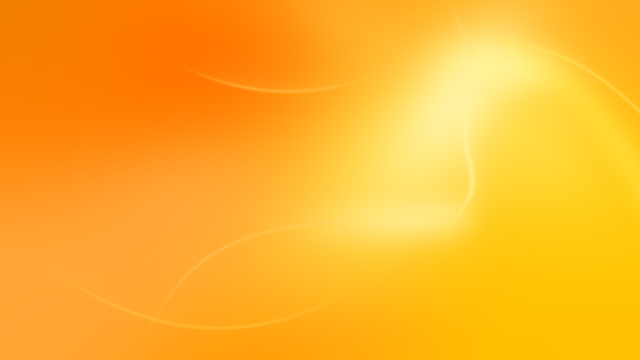
Give the GLSL for this background, as a Shadertoy shader.

```glsl
// Abstract orange and yellow backdrop with a pale bent glow and fine curved light lines.

// Soft tilted ellipse: 1 at its centre, fading outwards
float glow(vec2 p, vec2 centre, vec2 size, float angle) {
    vec2 d = p - centre;
    float c = cos(angle), s = sin(angle);
    d = vec2(c * d.x + s * d.y, c * d.y - s * d.x) / size;
    return exp(-dot(d, d));
}

// Smooth window that is open between a and b
float span(float x, float a, float b, float soft) {
    return smoothstep(a, a + soft, x) * (1.0 - smoothstep(b - soft, b, x));
}

// Fine line for a curve, from the height above it and its slope
float hairline(float height, float slope, float width) {
    float d = height * inversesqrt(1.0 + slope * slope) / max(width, 0.7 / iResolution.y);
    return exp(-d * d);
}

// Bowl or arch: hairline plus a faint veil on its upper side
float arc(vec2 p, vec2 vertex, float bend, float veil) {
    float dx = p.x - vertex.x;
    float h = p.y - vertex.y - bend * dx * dx;
    float haze = smoothstep(-0.004, 0.004, h) * exp(-max(h, 0.0) * 22.0);
    return hairline(h, 2.0 * bend * dx, 0.005) + veil * haze;
}

void mainImage(out vec4 fragColor, in vec2 fragCoord) {
    vec2 p = fragCoord / iResolution.y;

    // Broad base gradient
    vec3 left = mix(vec3(1.0, 0.65, 0.22), vec3(1.0, 0.50, 0.0), smoothstep(0.22, 0.76, p.y));
    vec3 right = mix(vec3(1.0, 0.75, 0.0), vec3(1.0, 0.67, 0.10), smoothstep(0.3, 1.0, p.y));
    vec3 col = mix(left, right, smoothstep(0.3, 1.4, p.x));

    // Deep orange areas and warm haze
    col = mix(col, vec3(1.0, 0.44, 0.0), 0.85 * glow(p, vec2(0.52, 0.84), vec2(0.32, 0.19), -0.2));
    col = mix(col, vec3(0.94, 0.50, 0.0), 0.8 * glow(p, vec2(0.0, 1.0), vec2(0.3, 0.25), 0.0));
    col = mix(col, vec3(1.0, 0.60, 0.0), 0.85 * glow(p, vec2(0.72, 0.0), vec2(0.42, 0.2), 0.15));
    col = mix(col, vec3(1.0, 0.66, 0.25), 0.7 * glow(p, vec2(0.52, 0.44), vec2(0.32, 0.16), 0.2));
    col = mix(col, vec3(1.0, 0.70, 0.20), 0.6 * glow(p, vec2(0.97, 0.95), vec2(0.2, 0.11), -0.6));

    // Yellow body of light
    col = mix(col, vec3(1.0, 0.80, 0.05), 0.8 * glow(p, vec2(1.66, 0.42), vec2(0.36, 0.25), 0.0));
    col = mix(col, vec3(1.0, 0.88, 0.36), 0.95 * glow(p, vec2(1.15, 0.58), vec2(0.42, 0.25), 0.75));
    col = mix(col, vec3(1.0, 0.87, 0.27), 0.8 * glow(p, vec2(1.48, 0.63), vec2(0.25, 0.18), -0.6));

    // Ribbon sweeping down to the right
    float dx = p.x - 1.39;
    float ribbon = (p.y - 0.83 + 2.2 * dx * dx) / (1.0 + 2.5 * abs(dx));
    float ribbonFade = smoothstep(1.28, 1.46, p.x);
    col = mix(col, vec3(1.0, 0.88, 0.24), 0.6 * ribbonFade * exp(-ribbon * ribbon * 500.0));

    // Pale core, crest and lower ridge
    col = mix(col, vec3(1.0, 0.96, 0.67), 0.9 * glow(p, vec2(1.27, 0.72), vec2(0.25, 0.12), 0.95));
    col = mix(col, vec3(1.0, 0.97, 0.62), 0.7 * glow(p, vec2(1.40, 0.81), vec2(0.15, 0.07), -0.1));
    float ridge = glow(p, vec2(1.16, 0.395), vec2(0.24, 0.065), 0.06);
    ridge *= 1.0 - smoothstep(1.24, 1.38, p.x);
    col = mix(col, vec3(1.0, 0.93, 0.58), 0.8 * ridge);

    // Upper and lower bowls
    float upper = arc(p, vec2(0.80, 0.745), 0.80, 0.4) * span(p.x, 0.46, 1.12, 0.25);
    col = mix(col, vec3(1.0, 0.76, 0.28), 0.5 * upper);
    float lower = arc(p, vec2(0.606, 0.088), 0.76, 0.25) * span(p.x, 0.08, 1.06, 0.3);
    col = mix(col, vec3(1.0, 0.78, 0.25), 0.45 * lower);

    // Line climbing from the bottom into the ridge
    float decay = 0.38 * exp(-6.3 * (p.x - 0.382));
    float climb = hairline(p.y - 0.395 + decay, 6.3 * decay, 0.005);
    col = mix(col, vec3(1.0, 0.82, 0.42), 0.35 * climb * span(p.x, 0.36, 1.1, 0.2));

    // Rim above the ribbon
    float rim = hairline(p.y - 0.88 + 1.27 * dx * dx, 2.54 * dx, 0.005);
    col = mix(col, vec3(1.0, 0.89, 0.38), 0.5 * rim * smoothstep(1.32, 1.45, p.x));

    // Wavering upright fold, with its flick at the top
    float foldX = 1.302 + 0.01 * sin((0.565 - p.y) * 24.0) - 0.35 * max(0.46 - p.y, 0.0);
    float fold = p.x - foldX;
    float foldLight = exp(-fold * fold * 14000.0) + 0.5 * exp(-abs(fold) * 35.0);
    col = mix(col, vec3(1.0, 0.97, 0.68), 0.4 * foldLight * span(p.y, 0.36, 0.76, 0.13));
    float flick = hairline(p.x - 1.30 + 0.45 * (p.y - 0.88), 0.45, 0.006);
    col = mix(col, vec3(1.0, 0.86, 0.45), 0.35 * flick * span(p.y, 0.82, 1.0, 0.08));

    fragColor = vec4(col, 1.0);
}
```
